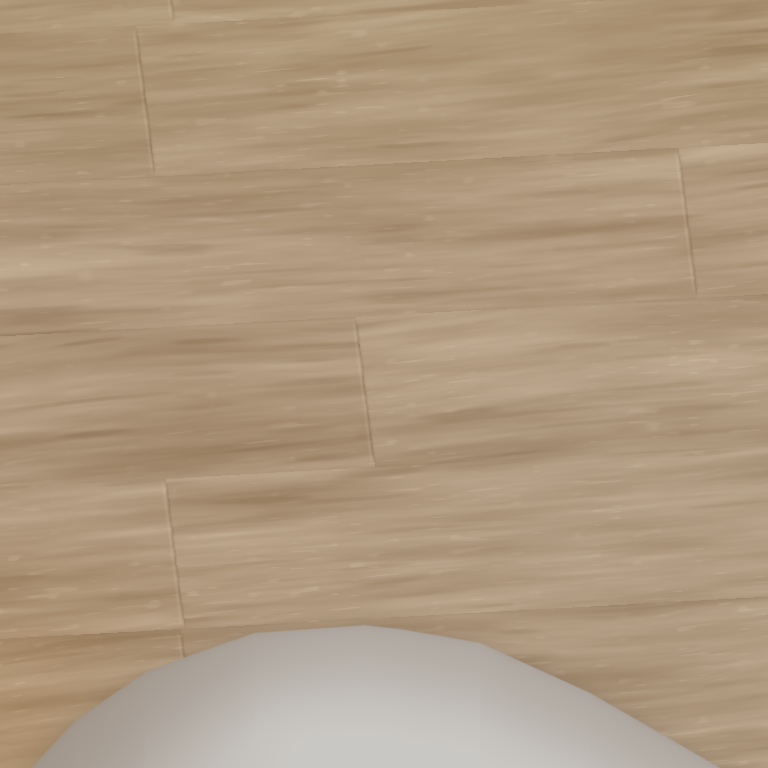
This texture is drawn by a Shadertoy shader. Its source:

```glsl
// Pale oak floor, seen close, with a smooth off-white rounded object below.
// Sloping plank rows carry stretched value noise for grain, pores and flecks;
// the object is a faceted height profile filled with soft gradients.

float hash(vec2 p) {
    vec3 q = fract(vec3(p.xyx) * 0.1031);
    q += dot(q, q.yzx + 33.33);
    return fract((q.x + q.y) * q.z);
}

float noise(vec2 p) {
    vec2 cell = floor(p), f = fract(p);
    f = f * f * (3.0 - 2.0 * f);
    return mix(mix(hash(cell), hash(cell + vec2(1, 0)), f.x),
               mix(hash(cell + vec2(0, 1)), hash(cell + vec2(1, 1)), f.x), f.y);
}

// Broad tonal streaks: centre x, centre y, half length, brightness.
const vec4 streaks[12] = vec4[12](
    vec4(0.53, 0.440, 0.09, -0.055), vec4(0.22, 0.415, 0.22, -0.045),
    vec4(0.13, 0.165, 0.12, -0.075), vec4(0.06, 0.082, 0.14, -0.060),
    vec4(0.12, 0.832, 0.07, -0.050), vec4(0.72, 0.700, 0.20, -0.045),
    vec4(0.33, 0.862, 0.16, -0.050), vec4(0.35, 0.352, 0.16, -0.045),
    vec4(0.72, 0.265, 0.12, 0.050), vec4(0.29, 0.305, 0.08, 0.045),
    vec4(0.75, 0.580, 0.18, 0.035), vec4(0.12, 0.975, 0.16, 0.040));

// Joint position in each plank row, counted from the bottom.
const float joints[6] = float[6](0.248, 0.228, 0.476, 0.896, 0.190, 0.215);

vec3 floorColor(vec2 uv, float px) {
    float row = (uv.y - 0.055 * uv.x - 0.168) / 0.197;
    int index = clamp(int(floor(row)) + 1, 0, 5);
    float fromJoint = uv.x - joints[index] + 0.025 * (fract(row) - 0.5);
    float side = step(0.0, fromJoint);
    float id = float(index) * 2.0 + side;
    vec2 seed = vec2(17.3, 41.7) * (id + 1.0);

    // Grain rises gently to the right and bends a little within each plank.
    float warp = 0.022 * (noise(uv * vec2(3.0, 6.0) + seed) - 0.5);
    vec2 g = vec2(uv.x, uv.y - (0.065 + 0.035 * hash(seed)) * uv.x + warp);
    float broad = noise(g * vec2(2.2, 22.0) + seed) - 0.5;
    float bands = noise(g * vec2(4.0, 58.0) + seed * 1.7) - 0.5;
    float fine = noise(g * vec2(9.0, 135.0) + seed * 2.3) - 0.5;
    float fibre = noise(g * vec2(26.0, 290.0) + seed) - 0.5;
    float tone = 0.055 * broad + 0.070 * bands + 0.045 * fine + 0.022 * fibre;
    tone += 0.018 * (hash(seed + 5.0) - 0.5);

    for (int i = 0; i < 12; i++) {
        vec4 s = streaks[i];
        vec2 d = uv - s.xy;
        d.y += warp - 0.075 * d.x;
        d /= vec2(s.z, 0.009);
        tone += s.w * exp(-dot(d, d)) * (0.75 + fine);
    }

    // Sparse dark pores and short pale flecks.
    float pores = noise(g * vec2(7.0, 100.0) + seed * 3.1);
    tone -= 0.035 * smoothstep(0.72, 0.95, pores);
    float flecks = noise(g * vec2(38.0, 240.0) + seed * 0.7);
    tone += 0.045 * smoothstep(0.78, 0.98, flecks) * noise(uv * 9.0);

    vec3 color = vec3(0.685, 0.593, 0.487) + tone * vec3(0.95, 1.05, 1.15);
    // Warm lower-left and upper planks, greyer light towards the right.
    color += vec3(-0.005, -0.023, -0.045) * smoothstep(0.35, 0.0, uv.x)
           * smoothstep(0.4, 0.05, uv.y);
    color += vec3(0.0, 0.002, -0.012) * smoothstep(0.65, 1.0, uv.y);
    color += vec3(0.0, 0.006, 0.012) * smoothstep(0.3, 0.8, uv.x)
           * smoothstep(0.7, 0.4, uv.y);

    // Butt joints: a thin shadow beside a faint lit bevel.
    float width = max(0.0018, px);
    float ends = smoothstep(0.0, 0.08, fract(row)) * smoothstep(1.0, 0.92, fract(row));
    color -= 0.050 * ends * exp(-pow(fromJoint / width, 2.0));
    color += 0.030 * ends * exp(-pow((fromJoint + 0.004) / width, 2.0));
    float rowGap = (fract(row + 0.5) - 0.5) * 0.197;
    color -= 0.022 * exp(-pow(rowGap / width, 2.0)) * noise(uv * vec2(12.0, 3.0));
    return color;
}

// Faceted upper outline of the object; x is height, y is facet slope.
vec2 outline(float x) {
    const vec2 rim[10] = vec2[10](
        vec2(0.040, 0.0), vec2(0.098, 0.062), vec2(0.189, 0.125),
        vec2(0.248, 0.147), vec2(0.332, 0.176), vec2(0.475, 0.186),
        vec2(0.521, 0.181), vec2(0.625, 0.163), vec2(0.768, 0.098),
        vec2(0.938, 0.0));
    vec2 profile = vec2(1.0, 0.0);
    for (int i = 0; i < 9; i++) {
        vec2 a = rim[i], b = rim[i + 1];
        float slope = (b.y - a.y) / (b.x - a.x);
        float height = a.y + slope * (x - a.x);
        if (height < profile.x) profile = vec2(height, slope);
    }
    return profile;
}

void mainImage(out vec4 fragColor, in vec2 fragCoord) {
    vec2 uv = fragCoord / iResolution.xy;
    float px = 1.0 / iResolution.y;
    vec3 color = floorColor(uv, px);

    vec2 rim = outline(uv.x);
    float inside = (rim.x - uv.y) / sqrt(1.0 + rim.y * rim.y);
    color *= 1.0 - 0.06 * exp(-max(-inside, 0.0) / 0.012);

    // The surface brightens inward and falls off to a warm shadow at left.
    float light = smoothstep(-0.01, 0.15, inside);
    vec3 shell = mix(vec3(0.69, 0.66, 0.63), vec3(0.79, 0.78, 0.765), light);
    float shade = smoothstep(0.43, 0.08, uv.x + 0.35 * (0.1 - uv.y));
    shell = mix(shell, vec3(0.62, 0.575, 0.53), 0.75 * shade);
    shell -= 0.025 * exp(-max(inside, 0.0) / 0.006);
    color = mix(color, shell, smoothstep(-1.2 * px, 1.2 * px, inside));
    fragColor = vec4(color, 1.0);
}
```
